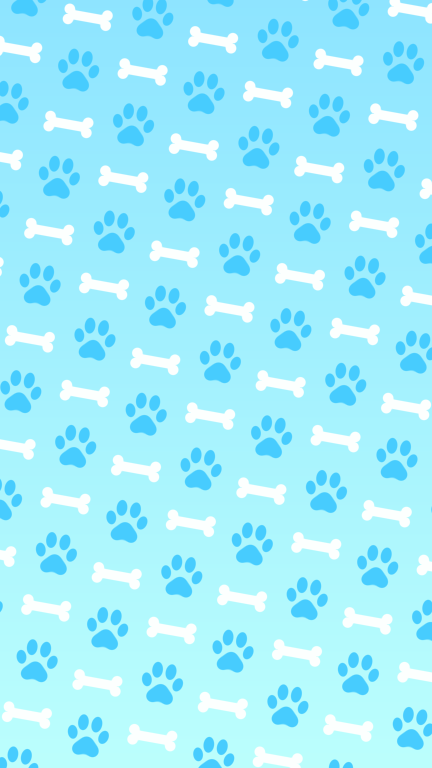
Write a Shadertoy shader that draws this pattern.

```glsl
// Tilted columns of alternating paw prints and bones over a pale aqua gradient.
#define COLUMNS_PER_HEIGHT 12.056
#define ROW_PERIOD 1.7096
#define ODD_COLUMN_DROP 1.017
#define TILT 0.178
#define ANCHOR vec2(0.2862, 0.5280)
#define SKY_TOP vec3(0.555, 0.895, 1.0)
#define SKY_BOTTOM vec3(0.735, 0.998, 0.99)
#define PAW_COLOR vec3(0.28, 0.80, 0.995)
#define BONE_COLOR vec3(0.99, 1.0, 0.995)

mat2 rotation(float angle) {
    float c = cos(angle), s = sin(angle);
    return mat2(c, s, -s, c);
}

float smoothUnion(float a, float b, float k) {
    float h = max(k - abs(a - b), 0.0) / k;
    return min(a, b) - 0.25 * k * h * h;
}

float circle(vec2 p, float radius) {
    return length(p) - radius;
}

// First-order distance to an ellipse.
float ellipse(vec2 p, vec2 radii) {
    float k = length(p / radii);
    return k * (k - 1.0) / max(length(p / (radii * radii)), 1e-4);
}

float paw(vec2 p) {
    // Pad: a dome blended into two lower lobes.
    float lobes = smoothUnion(circle(p - vec2(-0.115, -0.212), 0.095),
                              circle(p - vec2(0.115, -0.212), 0.095), 0.12);
    float pad = smoothUnion(circle(p - vec2(0.0, -0.112), 0.11), lobes, 0.12);

    // Toes: mirrored pairs that lean outward.
    vec2 m = vec2(abs(p.x), p.y);
    float inner = ellipse(rotation(0.06) * (m - vec2(0.107, 0.209)), vec2(0.083, 0.124));
    float outer = ellipse(rotation(0.28) * (m - vec2(0.246, 0.031)), vec2(0.076, 0.108));
    return min(pad, min(inner, outer));
}

float bone(vec2 p) {
    p = abs(p);
    float knob = circle(p - vec2(0.300, 0.080), 0.083);
    vec2 edge = p - vec2(0.300, 0.075);
    float shaft = length(max(edge, 0.0)) + min(max(edge.x, edge.y), 0.0);
    return smoothUnion(knob, shaft, 0.025);
}

float wrapCentered(float x, float period) {
    return x - period * floor(x / period + 0.5);
}

void mainImage(out vec4 fragColor, in vec2 fragCoord) {
    vec2 canvas = fragCoord / iResolution.y;
    float pixel = COLUMNS_PER_HEIGHT / iResolution.y;

    // Tilted frame, one unit per column.
    vec2 p = rotation(TILT) * (canvas - ANCHOR) * COLUMNS_PER_HEIGHT;
    float column = floor(p.x + 0.5);
    p.x -= column;
    p.y += mod(column, 2.0) * ODD_COLUMN_DROP;

    // Paws and bones sit half a period apart in each column.
    vec2 pawPos = vec2(p.x, wrapCentered(p.y, ROW_PERIOD));
    vec2 bonePos = vec2(p.x, wrapCentered(p.y + 0.5 * ROW_PERIOD, ROW_PERIOD));
    float pawMask = 1.0 - smoothstep(-0.75 * pixel, 0.75 * pixel, paw(pawPos));
    float boneMask = 1.0 - smoothstep(-0.75 * pixel, 0.75 * pixel, bone(bonePos));

    vec3 color = mix(SKY_BOTTOM, SKY_TOP, canvas.y);
    color = mix(color, PAW_COLOR, pawMask);
    color = mix(color, BONE_COLOR, boneMask);
    fragColor = vec4(color, 1.0);
}
```
